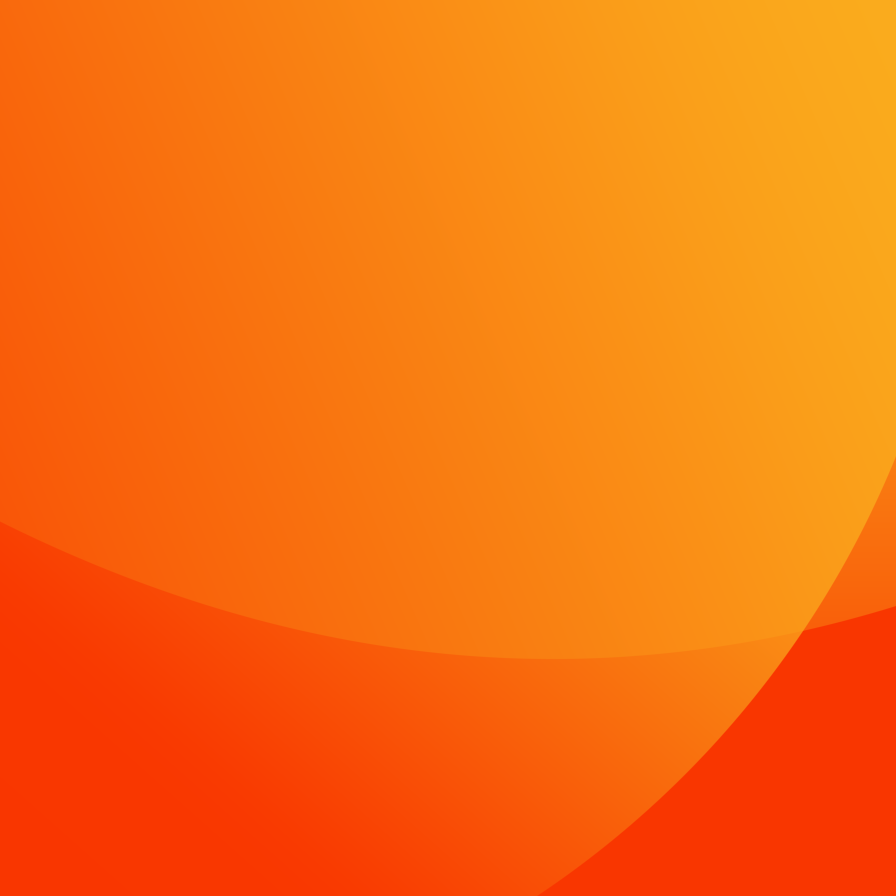
Give the GLSL for this background, as a WebGL 1 fragment shader.

```glsl
precision highp float;
// Warm red-to-amber background: a wide shallow arc crossed by a large disc edge.
uniform vec2 u_resolution;

#define RED vec3(0.975, 0.212, 0.0)
#define AMBER vec3(0.98, 0.67, 0.112)
#define ARC_LOWEST vec2(0.617, 0.2645)
#define ARC_BEND 0.403
#define DISC_CENTER vec2(0.0015, 0.897)
#define DISC_RADIUS 1.078
#define SOFT_FLOOR 0.003
#define SHOULDER 0.848

// Height above the shallow arc, scaled to approximate true distance
float arcDistance(vec2 p) {
  float dx = p.x - ARC_LOWEST.x;
  float slope = 2.0 * ARC_BEND * dx;
  return (p.y - ARC_LOWEST.y - ARC_BEND * dx * dx) / sqrt(1.0 + slope * slope);
}

// Positive inside the disc
float discDistance(vec2 p) {
  return DISC_RADIUS - length(p - DISC_CENTER);
}

// Linear warmth ramp: 0 is red, 1 is amber
float ramp(vec2 p, float start, vec2 slope) {
  return start + dot(p, slope);
}

float coverage(float dist, float pixel) {
  return smoothstep(-0.75 * pixel, 0.75 * pixel, dist);
}

void main() {
  vec2 p = gl_FragCoord.xy / u_resolution;
  float pixel = 1.0 / min(u_resolution.x, u_resolution.y);
  float aboveArc = coverage(arcDistance(p), pixel);
  float inDisc = coverage(discDistance(p), pixel);

  // Main field, easing off toward the bright corner
  float field = ramp(p, 0.152, vec2(0.652, 0.283));
  float excess = max(field - SHOULDER, 0.0);
  field -= 1.38 * excess * excess;

  // Glow under the arc, fading smoothly into plain red
  float glow = ramp(p, -0.326, vec2(0.87, 0.978));
  glow = 0.5 * (glow + sqrt(glow * glow + SOFT_FLOOR));

  // Small wedge above the arc, outside the disc
  float wedge = ramp(p, -0.033, vec2(0.0, 1.3));

  // Combine the four regions
  float inside = mix(glow, field, aboveArc);
  float outside = wedge * aboveArc;
  float warmth = clamp(mix(outside, inside, inDisc), 0.0, 1.0);
  gl_FragColor = vec4(mix(RED, AMBER, warmth), 1.0);
}
```
